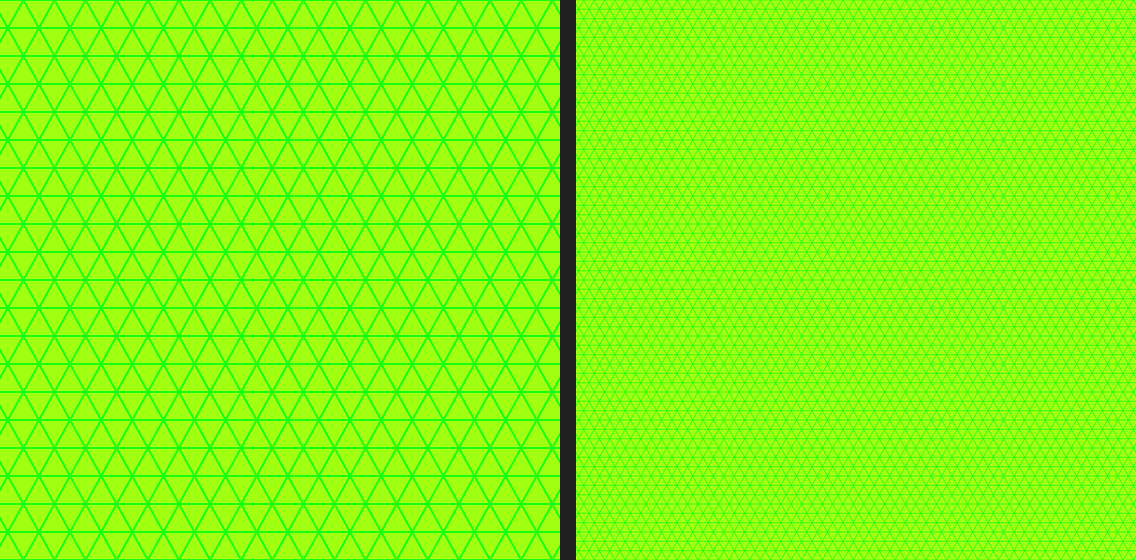
Left: one tile. Right: repeated 3 by 3.
A Shadertoy shader for this pattern:

```glsl
// Triangular lattice of thin green lines on a flat lime ground.
// Three families of parallel lines, each a folded linear coordinate turned
// into a distance; whole repeat counts make the canvas tile on all sides.

#define COLUMNS 18.0        // triangles across one row
#define ROWS 20.0           // rows of triangles, even so that the stagger wraps
#define SHIFT 0.75          // vertex offset on the bottom row, in columns
#define LINE_WIDTH 0.0034   // in canvas heights
#define GROUND_COLOR vec3(0.63, 1.00, 0.07)
#define LINE_COLOR vec3(0.08, 1.00, 0.07)

// Distance to the nearest line where phase is whole; gradient is that of phase.
float lineDistance(float phase, vec2 gradient) {
    return abs(phase - round(phase)) / length(gradient);
}

float latticeDistance(vec2 p) {
    vec2 rising = vec2(COLUMNS, -0.5 * ROWS);
    vec2 falling = vec2(COLUMNS, 0.5 * ROWS);
    vec2 level = vec2(0.0, ROWS);
    float slanted = min(lineDistance(dot(p, rising) - SHIFT, rising),
                        lineDistance(dot(p, falling) - SHIFT, falling));
    return min(slanted, lineDistance(dot(p, level), level));
}

void mainImage(out vec4 fragColor, in vec2 fragCoord) {
    vec2 uv = fragCoord / iResolution.xy;
    float pixel = 1.0 / iResolution.y;

    // Pixel-wide ramp at the line edges
    float edge = 0.5 * LINE_WIDTH - latticeDistance(uv);
    float coverage = clamp(edge / pixel + 0.5, 0.0, 1.0);

    fragColor = vec4(mix(GROUND_COLOR, LINE_COLOR, coverage), 1.0);
}
```
